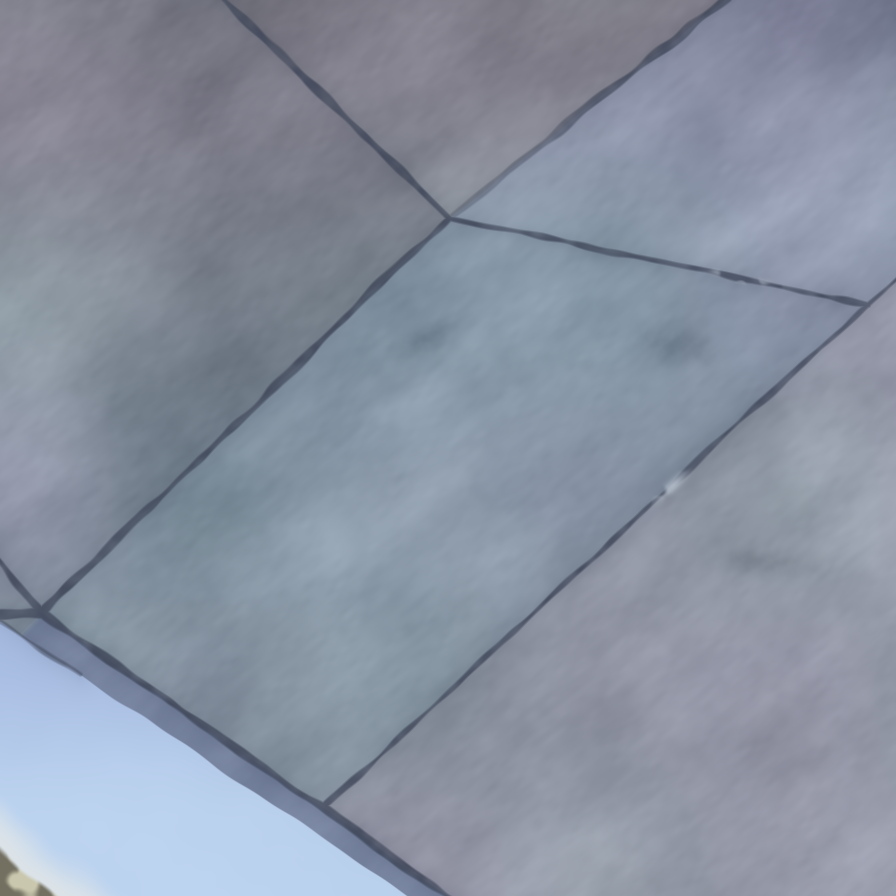
This texture is drawn by a WebGL 1 fragment shader. Its source:

```glsl
precision mediump float;
// Worn blue-grey stone slabs seen at an angle, parted by dark uneven joints,
// with a pale step face below. Straight edges split the slabs, layered noise
// stains them, and distances to segments draw the joints and chips.
uniform vec2 u_resolution;

float hash(vec2 p) {
  return fract(sin(dot(p, vec2(127.1, 311.7))) * 43758.5453);
}

float noise(vec2 p) {
  vec2 i = floor(p), f = fract(p);
  f = f * f * (3.0 - 2.0 * f);
  return mix(mix(hash(i), hash(i + vec2(1, 0)), f.x),
             mix(hash(i + vec2(0, 1)), hash(i + vec2(1, 1)), f.x), f.y);
}

float fbm(vec2 p) {
  float sum = 0.0, amp = 0.5;
  for (int i = 0; i < 5; i++) {
    sum += amp * noise(p);
    p = mat2(1.6, 1.2, -1.2, 1.6) * p + 7.3;
    amp *= 0.5;
  }
  return sum;
}

// 1 on the left of the line from a to b, 0 on the right
float leftOf(vec2 p, vec2 a, vec2 b) {
  vec2 d = normalize(b - a), q = p - a;
  float e = 1.0 / u_resolution.y;
  return smoothstep(-e, e, d.x * q.y - d.y * q.x);
}

// Dark groove with ragged width and a faint grimy halo
float joint(vec2 p, vec2 a, vec2 b, float width) {
  vec2 d = b - a;
  float dist = length(p - a - d * clamp(dot(p - a, d) / dot(d, d), 0.0, 1.0));
  float w = width * (0.55 + 0.9 * noise(p * 38.0));
  float soft = 0.0012 + 0.7 / u_resolution.y;
  float core = 1.0 - smoothstep(w - soft, w + soft, dist);
  return max(core * (0.7 + 0.3 * noise(p * 85.0)), 0.2 * exp(-dist * 85.0));
}

// Soft ellipse lying along a direction
float spot(vec2 p, vec2 center, vec2 dir, vec2 radius) {
  vec2 d = normalize(dir), q = p - center;
  return exp(-dot(pow(vec2(dot(q, d), dot(q, vec2(-d.y, d.x))) / radius, vec2(2.0)),
                  vec2(1.0)) );
}

void main() {
  vec2 uv = gl_FragCoord.xy / u_resolution;
  vec2 p = uv + 0.004 * (vec2(noise(uv * 24.0), noise(uv * 24.0 + 40.0)) - 0.5);

  // Corners where the joints meet
  vec2 hub = vec2(0.501, 0.757), top = vec2(0.247, 1.003);
  vec2 topRight = vec2(0.812, 1.003), right = vec2(0.970, 0.661);
  vec2 left = vec2(0.046, 0.316), front = vec2(0.358, 0.098);
  vec2 rightEnd = vec2(1.010, 0.698), frontEnd = vec2(0.508, -0.005);

  // Slab colours, each with its own slow gradient
  vec3 leftSlab = mix(vec3(0.51, 0.55, 0.61), vec3(0.48, 0.485, 0.53),
                      smoothstep(0.4, 0.95, p.y));
  leftSlab += 0.08 * spot(p, vec2(0.0, 0.65), vec2(0, 1), vec2(0.25, 0.2));
  leftSlab -= 0.05 * spot(p, vec2(0.3, 0.63), vec2(1, 1), vec2(0.22, 0.08));
  vec3 topSlab = mix(vec3(0.53, 0.55, 0.59), vec3(0.46, 0.46, 0.50),
                     smoothstep(0.75, 1.0, p.y));
  vec3 farSlab = mix(vec3(0.55, 0.60, 0.67), vec3(0.49, 0.52, 0.60),
                     smoothstep(0.7, 1.0, p.y));
  vec3 midSlab = mix(vec3(0.56, 0.615, 0.665), vec3(0.51, 0.56, 0.635),
                     smoothstep(0.1, 0.75, p.y));
  vec3 nearSlab = mix(vec3(0.575, 0.60, 0.65), vec3(0.56, 0.585, 0.645), p.y);

  float upper = max(leftOf(p, left, hub), leftOf(p, hub, topRight));
  vec3 col = mix(midSlab, farSlab, leftOf(p, hub, right));
  col = mix(nearSlab, col, leftOf(p, front, rightEnd));
  col = mix(col, mix(leftSlab, topSlab, leftOf(p, top, hub)), upper);

  // Cloudy stains, diagonal streaks, violet tint and fine grain
  vec2 along = mat2(0.77, -0.64, 0.64, 0.77) * p;
  float cloud = fbm(p * 5.0 + 3.0) - 0.48;
  float streak = fbm(along * vec2(9.0, 24.0)) - 0.48;
  col += 0.17 * cloud + 0.10 * streak;
  col += (noise(p * 4.5 + 11.0) - 0.5) * vec3(0.035, -0.012, 0.02);
  col += 0.022 * (noise(along * vec2(70.0, 150.0)) - 0.5);
  float smudge = spot(p, vec2(0.475, 0.622), vec2(1, 0.6), vec2(0.04, 0.014))
               + spot(p, vec2(0.75, 0.615), vec2(1, -0.3), vec2(0.05, 0.02))
               + spot(p, vec2(0.86, 0.37), vec2(1, -0.1), vec2(0.06, 0.016));
  col -= 0.13 * smudge * fbm(p * 35.0);

  // Riser strip and pale step face
  float riser = 1.0 - leftOf(p, left, frontEnd);
  riser *= smoothstep(0.035, 0.05, p.x + max(0.0, 0.31 - p.y));
  col = mix(col, vec3(0.46, 0.51, 0.62) + 0.12 * streak, riser);
  float face = 1.0 - leftOf(p, vec2(0.0, 0.306), vec2(0.456, 0.0));
  vec3 pale = mix(vec3(0.66, 0.74, 0.89), vec3(0.74, 0.83, 0.94),
                  smoothstep(0.3, 0.08, p.y)) + 0.04 * cloud;
  float corner = p.x * 0.75 + p.y + 0.02 * (noise(p * 30.0) - 0.5);
  pale = mix(vec3(0.86, 0.89, 0.91), pale, smoothstep(0.05, 0.11, corner));
  vec3 sand = mix(vec3(0.45, 0.44, 0.38), vec3(0.79, 0.78, 0.68),
                  smoothstep(0.25, 0.5, noise(p * 60.0)));
  pale = mix(sand, pale, smoothstep(0.040, 0.050, corner));
  col = mix(col, pale, face);

  // Joints, fainter where they are worn or filled
  float groove = joint(p, left, hub, 0.0042);
  groove = max(groove, joint(p, top, hub, 0.0042));
  groove = max(groove, joint(p, hub, topRight, 0.0045) * mix(0.55, 1.0, smoothstep(0.58, 0.68, p.x)));
  groove = max(groove, joint(p, hub, right, 0.0035));
  groove = max(groove, joint(p, front, rightEnd, 0.0030));
  groove = max(groove, joint(p, left, frontEnd, 0.0042));
  groove = max(groove, joint(p, vec2(-0.01, 0.383), left, 0.0042));
  groove = max(groove, joint(p, vec2(-0.01, 0.314), left, 0.0050));
  groove = max(groove, 0.7 * joint(p, vec2(0.0, 0.306), vec2(0.09, 0.246), 0.0025));
  col = mix(col, vec3(0.24, 0.27, 0.34), 0.88 * groove);

  // Pale chips along two joints
  float chip = spot(p, vec2(0.749, 0.457), vec2(1, 0.92), vec2(0.022, 0.006))
             + spot(p, vec2(0.825, 0.691), vec2(1, -0.21), vec2(0.035, 0.004));
  chip *= smoothstep(0.3, 0.6, noise(p * 75.0));
  col = mix(col, vec3(0.71, 0.75, 0.80), 0.9 * clamp(chip, 0.0, 1.0));

  gl_FragColor = vec4(clamp(col, 0.0, 1.0), 1.0);
}
```
